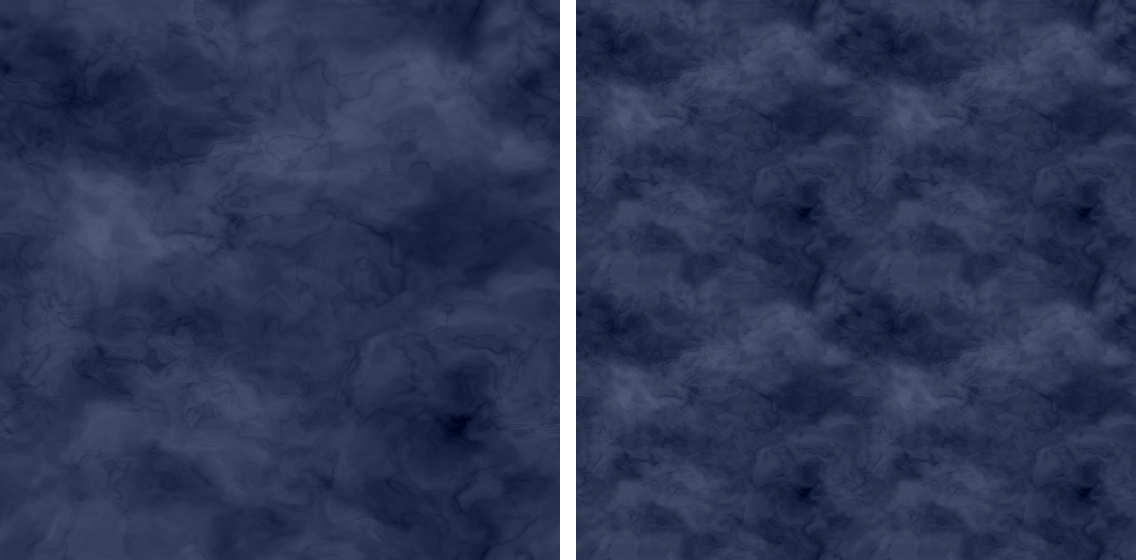
Left, the tile; right, the same tile 2 across and 2 down.
Write a three.js fragment shader that draws this texture.

```glsl
// Dark navy storm clouds: soft drifting patches broken by thin, jagged creases.
// Layered smooth cellular noise, bent by a second layer of itself, sets the tone;
// every layer wraps over a whole number of cells, so the square tiles.

varying vec2 vUv;

vec3 hash3(vec2 cell, float seed) {
  vec3 h = fract(vec3(cell.xyx + seed * 7.31) * vec3(0.1031, 0.1030, 0.0973));
  h += dot(h, h.yxz + 33.33);
  return fract((h.xxy + h.yzz) * h.zyx);
}

// Whole-number wrap; the half-cell shift keeps it safe from rounding.
vec2 wrapCell(vec2 cell, vec2 repeats) {
  return cell - repeats * floor((cell + 0.5) / repeats);
}

// Smooth cellular noise: nearby jittered points blend their random values.
float cellNoise(vec2 uv, vec2 repeats, float seed) {
  // Each layer slides its grid, so no cell borders line up with the tile edge.
  vec2 p = uv * repeats + fract(seed * vec2(0.618, 0.755) + 0.4);
  vec2 base = floor(p);
  float total = 0.0;
  float weights = 0.0;
  for (int y = -1; y <= 1; y++) {
    for (int x = -1; x <= 1; x++) {
      vec2 cell = base + vec2(float(x), float(y));
      vec3 h = hash3(wrapCell(cell, repeats), seed);
      vec2 away = cell + 0.2 + 0.6 * h.xy - p;
      // The kernel reaches zero before a point leaves the 3 x 3 search.
      float k = max(1.44 - dot(away, away), 0.0);
      float weight = k * k * k * k * k * k;
      total += weight * h.z;
      weights += weight;
    }
  }
  return total / max(weights, 1e-6);
}

// Octaves of cellular noise, normalised to 0..1.
float layers(vec2 uv, vec2 repeats, int octaves, float seed) {
  float total = 0.0;
  float range = 0.0;
  float gain = 0.5;
  for (int i = 0; i < 6; i++) {
    if (i >= octaves) break;
    total += gain * cellNoise(uv, repeats, seed + float(i));
    range += gain;
    gain *= 0.59;
    repeats *= 2.0;
  }
  return total / range;
}

// Thin dark lines along the mid level of a noise field, shown only in places.
float creases(vec2 uv, vec2 repeats, float seed) {
  float level = abs(layers(uv, repeats, 4, seed) - 0.5);
  float patches = smoothstep(0.45, 0.75, cellNoise(uv, vec2(6.0, 8.0), seed + 6.0));
  return exp(-level * 36.0) * patches;
}

void main() {
  // Bend the space so the patches fold and trail into wisps.
  vec2 bend = vec2(layers(vUv, vec2(5.0, 6.0), 4, 11.0),
                   layers(vUv, vec2(5.0, 6.0), 4, 23.0)) - 0.5;
  vec2 uv = vUv + bend * vec2(0.12, 0.09);

  // Broad clouds, slightly wider than tall, then ever smaller creases.
  float tone = 0.59 + 1.58 * (layers(uv, vec2(4.0, 5.0), 6, 37.0) - 0.5);
  tone -= 0.20 * creases(uv, vec2(5.0, 7.0), 51.0);
  tone -= 0.19 * creases(uv, vec2(10.0, 13.0), 67.0);
  tone -= 0.14 * creases(uv, vec2(17.0, 23.0), 83.0);

  vec3 deepNavy = vec3(0.038, 0.077, 0.188);
  vec3 paleSlate = vec3(0.308, 0.347, 0.458);
  gl_FragColor = vec4(mix(deepNavy, paleSlate, tone), 1.0);
}
```
